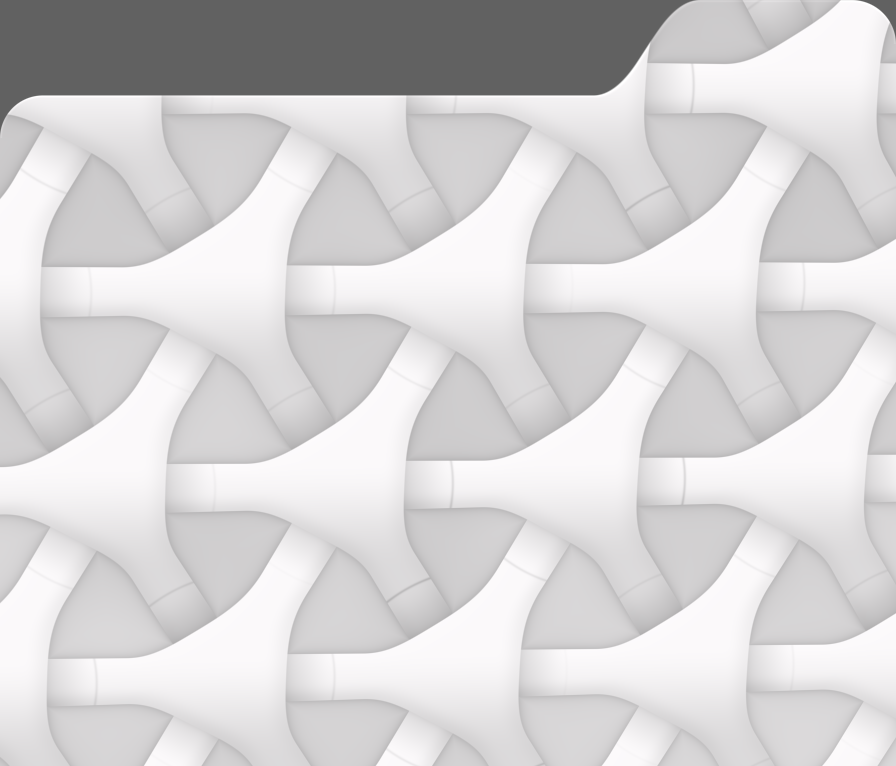
Reproduce this pattern procedurally as a Shadertoy shader.

```glsl
// A lattice of smooth white three-armed struts, clipped to a tabbed folder outline.
// Each strut blends three tapered capsules; every arm tip tucks under the neighbouring hub,
// so the nearest hub is painted last. A mild perspective bends the lattice.

const float ROW_HEIGHT = 0.866;
const float ARM_LENGTH = 0.85;
const float SEAM_AT = 0.54;

float hash(vec2 p) {
    return fract(sin(dot(p, vec2(127.1, 311.7))) * 43758.55);
}

float noise(vec2 p) {
    vec2 i = floor(p), f = fract(p);
    f = f * f * (3.0 - 2.0 * f);
    return mix(mix(hash(i), hash(i + vec2(1, 0)), f.x),
               mix(hash(i + vec2(0, 1)), hash(i + vec2(1, 1)), f.x), f.y);
}

float smoothMin(float a, float b, float k) {
    float h = max(k - abs(a - b), 0.0) / k;
    return min(a, b) - h * h * k * 0.25;
}

float coverage(float d, float aa) {
    return 1.0 - smoothstep(-aa, aa, d);
}

// Arms point left, lower right and upper right.
vec2 armDirection(int k) {
    float angle = 3.14159 + float(k) * 2.09440;
    return vec2(cos(angle), sin(angle));
}

float armDistance(vec2 q, vec2 dir) {
    float along = clamp(dot(q, dir), 0.0, ARM_LENGTH);
    return length(q - dir * along) - (0.1 + 0.012 * along);
}

float strutDistance(vec2 q) {
    float d = armDistance(q, armDirection(0));
    d = smoothMin(d, armDistance(q, armDirection(1)), 0.33);
    return smoothMin(d, armDistance(q, armDirection(2)), 0.33);
}

// Perspective map from canvas (y down) to lattice columns and rows.
vec2 latticeCoord(vec2 p) {
    float y = p.y - 0.1155;
    float row = y * (3.698 + 0.208 * y + 0.108 * p.x);
    float x = p.x - 0.0304 - 0.0046 * row;
    return vec2(x * (3.04 + 0.0395 * row + 0.13 * x) + 0.2, row);
}

// Hub of the staggered lattice near a point, stepped by whole cells.
vec2 hubNear(vec2 lattice, vec2 cell) {
    float row = round(lattice.y) + cell.y;
    float stagger = 0.5 * mod(row + 1.0, 2.0);
    return vec2(round(lattice.x - stagger) + cell.x + stagger, row);
}

vec2 toLocal(vec2 lattice, vec2 hub) {
    return (lattice - hub) * vec2(1.0, -ROW_HEIGHT);
}

// Fine joint across each arm, with its own strength.
float seams(vec2 q, vec2 hub) {
    float total = 0.0;
    for (int k = 0; k < 3; k++) {
        vec2 dir = armDirection(k);
        float along = dot(q, dir);
        float across = length(q - dir * along);
        float offset = (along - SEAM_AT - 0.8 * across * across) / 0.006;
        float strength = 0.012 + 0.11 * pow(hash(hub + float(k) * 7.3), 3.0);
        total += exp(-offset * offset) * (strength + (k == 1 ? 0.025 : 0.0));
    }
    return total;
}

// Light falls from above: upper arms glow, lower arms sit in shade.
float strutShade(vec2 q, vec2 hub, float d) {
    float e = 0.01;
    vec2 slope = vec2(strutDistance(q + vec2(e, 0)), strutDistance(q + vec2(0, e))) - d;
    float rim = smoothstep(-0.11, 0.0, d);
    float shade = mix(0.86, 0.985, smoothstep(-0.38, 0.12, q.y));
    shade += rim * rim * (0.035 * dot(slope / e, vec2(-0.4, 0.9)) - 0.025);
    return shade - seams(q, hub);
}

float weaveShade(vec2 p, float aa) {
    vec2 lattice = latticeCoord(p);
    vec2 topHub = vec2(0);
    float nearest = 9.0, gap = 9.0;
    for (int n = 0; n < 9; n++) {
        vec2 hub = hubNear(lattice, vec2(n % 3 - 1, n / 3 - 1));
        vec2 q = toLocal(lattice, hub);
        gap = min(gap, strutDistance(q));
        if (length(q) < nearest) { nearest = length(q); topHub = hub; }
    }
    // Cloudy backing with contact shadow
    float shade = mix(0.81, 0.85, p.y) + 0.045 * (noise(p * 7.0) - 0.5);
    shade -= 0.09 * exp(-max(gap, 0.0) / 0.018) + 0.02 * exp(-max(gap, 0.0) / 0.09);
    // Arms reaching in from other hubs, shaded by the hub above them
    vec2 topLocal = toLocal(lattice, topHub);
    float topDistance = strutDistance(topLocal);
    float shadow = 0.09 * (1.0 - smoothstep(0.0, 0.19, topDistance))
                 + 0.06 * exp(-max(topDistance, 0.0) / 0.02);
    for (int n = 0; n < 9; n++) {
        vec2 hub = hubNear(lattice, vec2(n % 3 - 1, n / 3 - 1));
        if (distance(hub, topHub) < 0.1) continue;
        vec2 q = toLocal(lattice, hub);
        float d = strutDistance(q);
        shade = mix(shade, strutShade(q, hub, d) - shadow, coverage(d, aa));
    }
    return mix(shade, strutShade(topLocal, topHub, topDistance), coverage(topDistance, aa));
}

float roundedCorner(vec2 q, float r) {
    return all(lessThan(q, vec2(r))) ? length(r - q) - r : -r;
}

void mainImage(out vec4 fragColor, in vec2 fragCoord) {
    float pixel = 1.0 / iResolution.y;
    vec2 p = vec2(fragCoord.x, iResolution.y - fragCoord.y) * pixel;
    float width = iResolution.x * pixel;
    // Folder outline: low shoulder, sloped tab and two rounded corners
    float ramp = 0.079 - 2.2 * (p.x - 0.836 - (width - 1.169));
    float topEdge = smoothMin(0.1246, -smoothMin(-ramp, 0.0, 0.091), 0.091);
    float edge = topEdge - p.y;
    float outside = edge * pixel / max(fwidth(edge), 1e-5);
    outside = max(outside, roundedCorner(p - vec2(0, 0.1246), 0.056));
    outside = max(outside, roundedCorner(vec2(width - p.x, p.y), 0.058));

    float shade = weaveShade(p, 2.6 * pixel);
    shade += 0.06 * smoothstep(-0.004, 0.0, outside);
    vec3 color = clamp(shade * vec3(1.0, 0.992, 0.997), 0.0, 1.0);
    fragColor = vec4(mix(vec3(0.38), color, coverage(outside, 0.75 * pixel)), 1.0);
}
```
